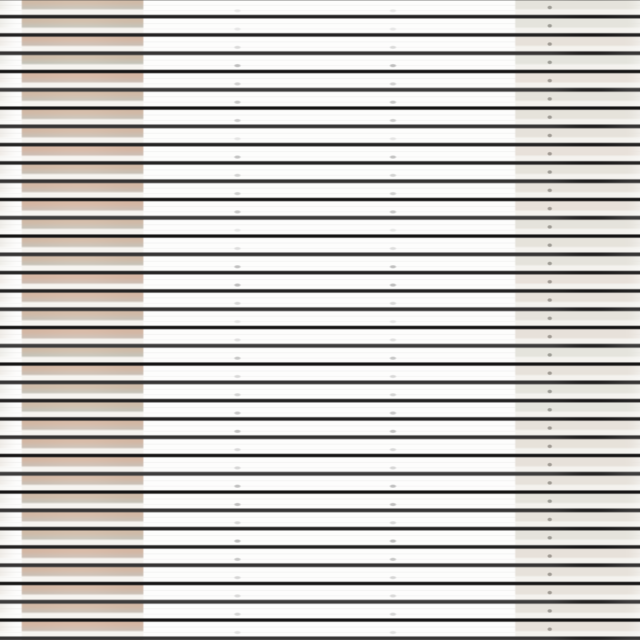
Reproduce this pattern procedurally as a three.js fragment shader.

```glsl
// Window-blind stripes: 35 dark horizontal lines over a tan and a pale slatted column.
varying vec2 vUv;

const float ROWS = 35.0;

float hash(vec2 p) {
  return fract(sin(dot(p, vec2(12.9898, 78.233))) * 43758.5453);
}

// Soft-edged interval from a to b.
float band(float x, float a, float b, float soft) {
  return smoothstep(a - soft, a + soft, x) * (1.0 - smoothstep(b - soft, b + soft, x));
}

// Small soft oval; x in canvas widths, y in rows.
float fleck(vec2 p, vec2 radius) {
  return 1.0 - smoothstep(0.3, 1.0, length(p / radius));
}

void main() {
  float x = vUv.x;
  float y = vUv.y * ROWS - 0.09;
  float drop = 1.0 - fract(y);           // distance below the line above
  float slatRow = mod(ceil(y), ROWS);
  float lineRow = mod(floor(y + 0.5), ROWS);

  // White ground with two faint hairlines in each gap
  vec3 color = vec3(0.993, 0.992, 0.99);
  color -= 0.035 * band(drop, 0.35, 0.41, 0.04);
  color -= 0.03 * band(drop, 0.65, 0.70, 0.04);

  // Slats hang below each line, with a slight change of tint per row
  float slat = 1.0 - smoothstep(0.52, 0.68, drop);
  float warmth = hash(vec2(slatRow, 3.0)) - 0.5;
  vec3 tint = warmth * vec3(0.035, -0.03, -0.03);

  // Pale column, fading out across the wrapped side edge
  float wrappedX = x < 0.5 ? x + 1.0 : x;
  float pale = smoothstep(0.803, 0.807, wrappedX) * (1.0 - smoothstep(0.975, 1.034, wrappedX));
  vec3 paleColor = mix(vec3(0.955, 0.95, 0.935), vec3(0.902, 0.888, 0.86) + 0.5 * tint, slat);
  color = mix(color, paleColor, pale);

  // Tan column, warm under the line and greyer at the lower edge of the slat
  float tan_ = band(x, 0.034, 0.224, 0.002);
  vec3 tanColor = mix(vec3(0.82, 0.725, 0.65), vec3(0.785, 0.755, 0.715), smoothstep(0.2, 0.6, drop));
  tanColor += tint + 0.02 * band(x, 0.08, 0.17, 0.04);
  color = mix(color, mix(vec3(0.965, 0.955, 0.94), tanColor, slat), tan_);

  // Cord flecks: two faint uneven columns and a firmer one on the pale side
  for (int i = 0; i < 2; i++) {
    float cordX = 0.371 + 0.243 * float(i);
    float strength = 0.06 + 0.18 * hash(vec2(slatRow, 11.0));
    color -= strength * fleck(vec2(x - cordX, drop - 0.68), vec2(0.007, 0.13));
  }
  color -= 0.28 * fleck(vec2(x - 0.859, drop - 0.5), vec2(0.005, 0.14));

  // Dark lines; their tone swings over a cycle of seven rows
  float swing = 0.5 + 0.5 * cos(6.28318 * 4.0 * (lineRow - 2.0) / 7.0);
  float away = abs(y - floor(y + 0.5));
  float ink = 1.0 - smoothstep(0.03 + 0.01 * swing, 0.15 + 0.02 * swing, away);
  float darker = band(x, 0.885, 0.96, 0.03);
  vec3 lineColor = mix(vec3(0.08, 0.075, 0.075), vec3(0.24, 0.235, 0.235), swing * (1.0 - 0.6 * darker));
  color = mix(color, lineColor, ink);

  gl_FragColor = vec4(color, 1.0);
}
```
